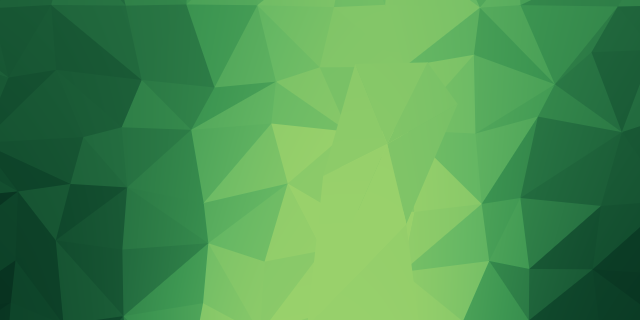
A WebGL 2 fragment shader for this background:

```glsl
#version 300 es
precision highp float;

#define CELL vec2(0.21, 0.196)  // lattice spacing, in canvas heights
#define JITTER 0.31             // vertex displacement, in cells
#define RIM_ROW 5.0             // flattened vertex row under the top edge
#define SEED 17.0
#define SHADE_SPREAD 0.15       // tone variation between facets
#define FACET_FLATNESS 0.7      // 1 = one flat tone per facet
#define GLOW_WIDTH 0.57

uniform vec2 u_resolution;
out vec4 fragColor;

vec2 hash22(vec2 p) {
  vec3 q = fract(p.xyx * vec3(0.1031, 0.1030, 0.0973));
  q += dot(q, q.yzx + 33.33);
  return fract((q.xx + q.yz) * q.zy);
}

// Brightness of the leaning vertical glow: sharp below, broad above
float glowLevel(vec2 p) {
  float h = clamp(p.y, 0.0, 1.0);
  float axis = mix(1.03, 1.20, h);
  float falloff = pow(abs(p.x - axis) / GLOW_WIDTH, mix(4.0, 2.1, h));
  return mix(mix(0.0, 0.2, h), mix(1.0, 0.9, h), 1.0 / (1.0 + falloff));
}

// Dark forest green to bright lime
vec3 greenRamp(float level) {
  vec3 stops[6] = vec3[6](
    vec3(0.02, 0.17, 0.11), vec3(0.06, 0.28, 0.17), vec3(0.14, 0.43, 0.25),
    vec3(0.24, 0.59, 0.32), vec3(0.40, 0.72, 0.39), vec3(0.60, 0.82, 0.42));
  float t = clamp(level, 0.0, 1.0) * 5.0;
  int i = min(int(t), 4);
  return mix(stops[i], stops[i + 1], t - float(i));
}

float cross2(vec2 a, vec2 b) { return a.x * b.y - a.y * b.x; }

float edgeDistance(vec2 p, vec2 a, vec2 b) {
  return cross2(b - a, p - a) / max(length(b - a), 1e-4);
}

// Antialiased triangle coverage, for either winding
float coverage(vec2 p, vec2 a, vec2 b, vec2 c) {
  float winding = sign(cross2(b - a, c - a));
  float d = min(winding * edgeDistance(p, a, b),
            min(winding * edgeDistance(p, b, c), winding * edgeDistance(p, c, a)));
  return clamp(d * u_resolution.y + 0.5, 0.0, 1.0);
}

float facetLevel(vec2 p, vec2 a, vec2 b, vec2 c) {
  return glowLevel(mix(p, (a + b + c) / 3.0, FACET_FLATNESS));
}

vec2 latticeVertex(vec2 id) {
  vec2 offset = (hash22(id + SEED) * 2.0 - 1.0) * JITTER;
  if (id.y == RIM_ROW) offset.y *= 0.1;
  return (id + offset) * CELL;
}

// Adds weighted tone in x and weight in y
void addFacet(inout vec2 sum, vec2 p, vec2 a, vec2 b, vec2 c, float shade) {
  float weight = coverage(p, a, b, c);
  float tone = facetLevel(p, a, b, c) + (shade - 0.5) * SHADE_SPREAD;
  sum += weight * vec2(tone, 1.0);
}

// Jittered lattice, each cell split along a random diagonal
float latticeLevel(vec2 p) {
  vec2 home = floor(p / CELL);
  vec2 sum = vec2(glowLevel(p), 1.0) * 1e-3;
  for (int y = -1; y <= 1; y++) {
    for (int x = -1; x <= 1; x++) {
      vec2 id = home + vec2(x, y);
      vec2 a = latticeVertex(id);
      vec2 b = latticeVertex(id + vec2(1, 0));
      vec2 c = latticeVertex(id + vec2(1, 1));
      vec2 d = latticeVertex(id + vec2(0, 1));
      vec2 shade = hash22(id + SEED * 3.0);
      if (hash22(id + SEED * 5.0).x < 0.5) {
        addFacet(sum, p, a, b, c, shade.x);
        addFacet(sum, p, a, c, d, shade.y);
      } else {
        addFacet(sum, p, a, b, d, shade.x);
        addFacet(sum, p, b, c, d, shade.y);
      }
    }
  }
  return sum.x / sum.y;
}

void largeFacet(inout float level, vec2 p, vec2 a, vec2 b, vec2 c, float lift) {
  level = mix(level, facetLevel(p, a, b, c) + lift, coverage(p, a, b, c));
}

void main() {
  vec2 p = gl_FragCoord.xy / u_resolution.y;
  float level = latticeLevel(p);

  // Large bright facets of the central column, meeting at one hub
  vec2 hub = vec2(1.21, 0.55), crown = vec2(1.11, 0.80), waist = vec2(1.01, 0.45);
  vec2 peak = vec2(1.336, 0.805), shoulder = vec2(1.43, 0.675), hip = vec2(1.27, 0.30);
  vec2 footLeft = vec2(0.96, -0.02), footRight = vec2(1.31, -0.02);
  largeFacet(level, p, hub, crown, peak, 0.0);
  largeFacet(level, p, hub, peak, shoulder, -0.01);
  largeFacet(level, p, hub, shoulder, hip, -0.03);
  largeFacet(level, p, hub, crown, waist, 0.01);
  largeFacet(level, p, hub, waist, footLeft, 0.03);
  largeFacet(level, p, hub, footLeft, hip, 0.03);
  largeFacet(level, p, hip, footLeft, footRight, 0.0);

  fragColor = vec4(greenRamp(level), 1.0);
}
```
